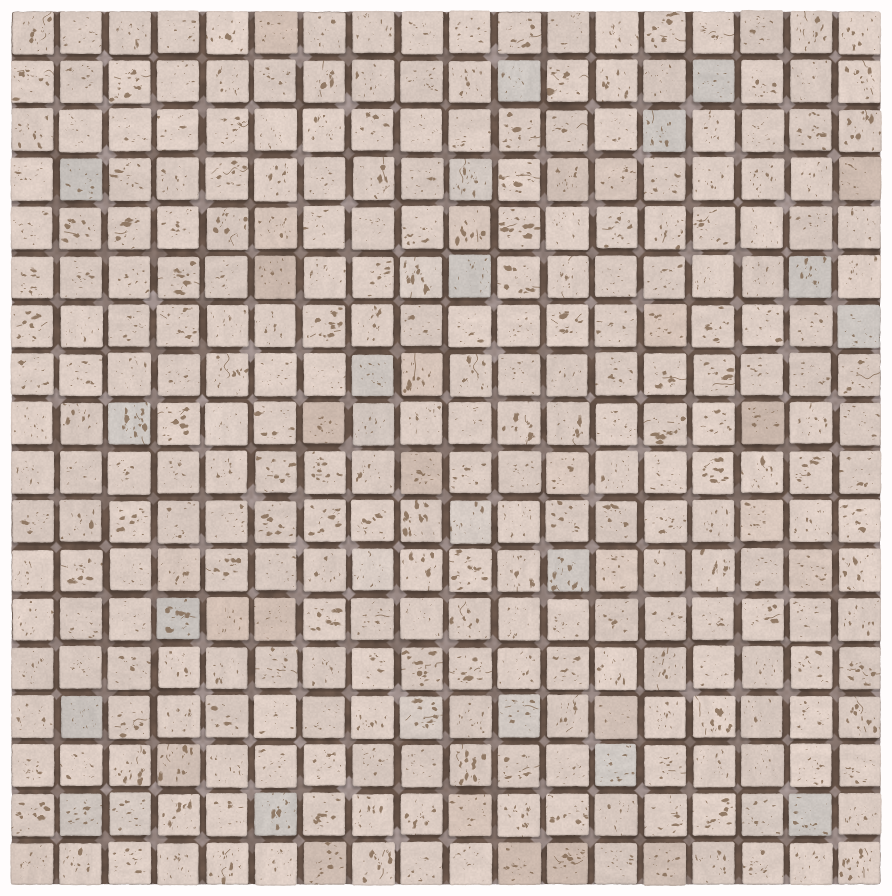
Reproduce this texture procedurally as a Shadertoy shader.

```glsl
#define TILES 18.0
#define MARGIN 0.009
#define HALF_TILE 0.432
#define CORNER 0.05
#define PITS 18
#define STONE vec3(0.855, 0.793, 0.757)
#define GREY_STONE vec3(0.79, 0.765, 0.745)
#define TAN_STONE vec3(0.79, 0.71, 0.66)
#define PIT vec3(0.50, 0.40, 0.31)
#define GROUT vec3(0.37, 0.30, 0.26)
#define MESH vec3(0.66, 0.60, 0.59)
#define PAPER vec3(1.0, 0.99, 0.99)

float hash(vec2 p) {
    vec3 q = fract(p.xyx * vec3(0.1031, 0.1030, 0.0973));
    q += dot(q, q.yzx + 33.33);
    return fract((q.x + q.y) * q.z);
}

vec2 hash2(vec2 p) {
    return vec2(hash(p), hash(p + 71.7));
}

float noise(vec2 p) {
    vec2 i = floor(p), f = fract(p);
    f = f * f * (3.0 - 2.0 * f);
    return mix(mix(hash(i), hash(i + vec2(1, 0)), f.x),
               mix(hash(i + vec2(0, 1)), hash(i + 1.0), f.x), f.y);
}

float fbm(vec2 p) {
    float sum = 0.0, amp = 0.5;
    for (int i = 0; i < 4; i++) {
        sum += amp * noise(p);
        p = p * 2.03 + 17.3;
        amp *= 0.5;
    }
    return sum;
}

float roundBox(vec2 p, vec2 halfSize, float r) {
    vec2 q = abs(p) - halfSize + r;
    return length(max(q, 0.0)) + min(max(q.x, q.y), 0.0) - r;
}

float coverage(float d, float px) {
    return clamp(0.5 - d / px, 0.0, 1.0);
}

// Cavities scattered in one tile, stretched along its bedding
float pitMask(vec2 q, vec2 id, float porosity, float px) {
    float mask = 0.0;
    vec2 seed = id * 13.7 + 5.0;
    vec2 cluster = (hash2(seed + 3.3) - 0.5) * 0.5;
    vec2 warp = vec2(noise(q * 17.0 + seed), noise(q * 17.0 - seed)) - 0.5;
    for (int i = 0; i < PITS; i++) {
        vec2 key = seed + float(i) * vec2(7.31, 3.17);
        vec2 center = (hash2(key) - 0.5) * 0.84;
        center = mix(center, cluster, 0.5 * hash(key + 1.9));
        float size = hash(key + 9.1);
        float radius = mix(0.006, 0.043, size * size * size) * porosity;
        vec2 d = (q - center + warp * 0.045) * vec2(mix(0.45, 1.0, hash(key + 4.4)), 1.1);
        mask = max(mask, coverage(length(d) - radius, px));
    }
    // Broken seam in the more porous tiles
    float seam = abs(q.y - cluster.y - 0.16 * (noise(vec2(q.x * 6.0, seed.x)) - 0.5)) - 0.009;
    float broken = smoothstep(0.5, 0.65, noise(vec2(q.x * 8.0, seed.y)));
    return max(mask, coverage(seam, px) * broken * step(1.1, porosity));
}

vec3 stoneColor(vec2 local, vec2 id, float edge, float px) {
    // Bedding runs level or upright, a little tilted
    float angle = 1.5708 * step(0.6, hash(id + 2.2)) + 0.5 * (hash(id + 8.8) - 0.5);
    float c = cos(angle), s = sin(angle);
    vec2 q = mat2(c, -s, s, c) * local;
    float kind = hash(id + 41.0);
    vec3 col = mix(STONE, GREY_STONE, smoothstep(0.88, 0.98, kind));
    col = mix(col, TAN_STONE, 0.8 * smoothstep(0.10, 0.0, kind));
    col *= 1.0 + 0.05 * (hash(id + 19.0) - 0.5);
    // Soft veins and fine grain
    col *= 1.0 + 0.09 * (fbm(q * vec2(2.0, 6.0) + id * 9.1) - 0.47);
    col *= 1.0 + 0.05 * (noise(local * 30.0 + id * 31.0) - 0.5);
    float porosity = mix(0.5, 1.35, hash(id + 63.0));
    col = mix(col, PIT, 0.8 * pitMask(q, id, porosity, px));
    // Worn rim, darker along the lower side
    float rim = smoothstep(-0.045, 0.0, edge);
    return col * (1.0 - rim * (0.04 + 0.08 * smoothstep(0.2, -0.4, local.y)));
}

// Dark backing with pale mesh knots at the crossings
vec3 backingColor(vec2 p, float shadow) {
    vec2 node = floor(p + 0.5);
    vec2 d = abs(p - node + (hash2(node + 27.0) - 0.5) * 0.08);
    float knotSize = mix(0.10, 0.27, hash(node + 55.0));
    float knot = smoothstep(0.03, -0.03, d.x + d.y - knotSize);
    float strength = mix(0.35, 1.0, hash(node + 91.0));
    vec3 col = GROUT * (0.92 + 0.35 * fbm(p * 5.0));
    col = mix(col, MESH, knot * strength * (0.75 + 0.35 * noise(p * 12.0)));
    return col * (1.0 - 0.2 * shadow);
}

void mainImage(out vec4 fragColor, in vec2 fragCoord) {
    vec2 p = (fragCoord / iResolution.xy - MARGIN) / (1.0 - 2.0 * MARGIN) * TILES;
    float px = TILES / (min(iResolution.x, iResolution.y) * (1.0 - 2.0 * MARGIN));
    vec2 id = clamp(floor(p), 0.0, TILES - 1.0);

    // Hand-laid tile: slight shift, size change and chipped edge
    vec2 local = p - id - 0.5 - (hash2(id + 11.0) - 0.5) * 0.035;
    vec2 halfSize = HALF_TILE + (hash2(id + 33.0) - 0.5) * 0.022;
    float chip = (fbm(p * 9.0) - 0.47) * 0.025;
    float edge = roundBox(local, halfSize, CORNER) + chip;
    float shadow = smoothstep(0.06, -0.02, roundBox(local + vec2(0.0, 0.04), halfSize, CORNER));

    float sheet = roundBox(p - 0.5 * TILES, vec2(0.5 * TILES - 0.075), 0.05) + chip;
    vec3 col = mix(PAPER, backingColor(p, shadow), coverage(sheet, px));
    col = mix(col, stoneColor(local, id, edge, px), coverage(edge, px));
    fragColor = vec4(col, 1.0);
}
```
